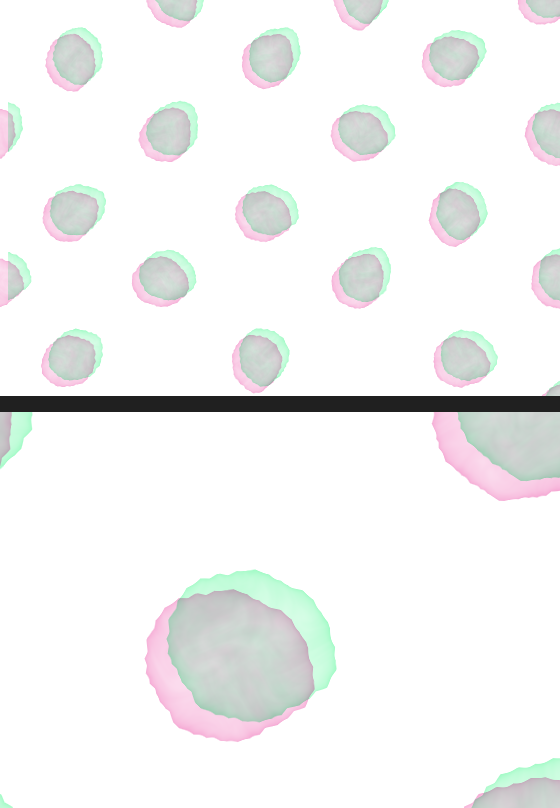
Top: the whole. Bottom: its middle third, enlarged.
A WebGL 1 fragment shader for this pattern:

```glsl
precision highp float;
// Half-drop pattern of watercolour dots, each a pink and a green wash printed out of register.

uniform vec2 u_resolution;

vec2 hash2(vec2 p) {
  return fract(sin(vec2(dot(p, vec2(127.1, 311.7)), dot(p, vec2(269.5, 183.3)))) * 4375.85);
}

// Distance to the nearest cell point
float cellular(vec2 p) {
  vec2 cell = floor(p), f = fract(p);
  float nearest = 2.0;
  for (int y = -1; y <= 1; y++) {
    for (int x = -1; x <= 1; x++) {
      vec2 o = vec2(float(x), float(y));
      nearest = min(nearest, length(o + hash2(cell + o) - f));
    }
  }
  return nearest;
}

// Soft blotches from layered, warped sines
float blotches(vec2 p) {
  float sum = 0.0, amp = 0.5;
  for (int k = 0; k < 4; k++) {
    p += 0.7 * sin(p.yx * 1.3 + 1.7);
    sum += amp * sin(p.x) * sin(p.y);
    p = mat2(1.4, 1.1, -1.1, 1.4) * p + 2.3;
    amp *= 0.6;
  }
  return sum;
}

// Pigment density of one crinkled, lemon-shaped wash
float wash(vec2 p, float tipAngle, float seed, float pixel) {
  float c = cos(tipAngle), s = sin(tipAngle);
  vec2 q = mat2(c, -s, s, c) * p;
  float a = atan(q.y, q.x);
  float radius = 35.5 + 1.5 * cos(2.0 * a) + 5.0 * exp(-6.0 * a * a)
               + 0.8 * sin(3.0 * a + seed) + 0.5 * sin(7.0 * a + seed * 2.0);
  float grain = cellular(q * 0.14 + seed) - 0.45;
  float d = radius + 2.6 * grain - length(q);
  float inside = max(d, 0.0);

  // Pigment pools toward the rim and dries into a thin line
  float density = 0.66 + 0.42 * exp(-inside / 9.0) + 0.4 * exp(-inside / 1.5);
  density += 0.2 * blotches(q * 0.11 + seed) + 0.12 * grain;
  return density * clamp(d / pixel + 0.5, 0.0, 1.0);
}

void main() {
  // 768 units across the canvas, y running down from the top
  float pixel = 768.0 / u_resolution.x;
  vec2 p = vec2(gl_FragCoord.x, u_resolution.y - gl_FragCoord.y) * pixel;
  vec3 color = vec3(1.0);

  for (int col = -1; col <= 5; col++) {
    for (int row = 0; row <= 3; row++) {
      float i = float(col), j = float(row);
      if (i + j < 0.0) continue;

      // Half-drop lattice with a hand-placed sway
      float odd = mod(i, 2.0);
      vec2 center = vec2(max(100.0 + 132.0 * i, -10.0), 88.0 - 102.0 * odd + 200.0 * j);
      center.x += 9.0 * (j - 1.0) * sin(0.98 * (i - 3.0));
      center.y += 8.0 * cos(2.1 * j) * (2.0 * odd - 1.0);
      center.y -= 35.0 * step(7.5, i + j);
      vec2 q = p - center;
      if (length(q) > 62.0) continue;

      float tipAngle = 0.3 - 1.3 * sin(0.635 * i * i + 1.8 * j - 1.2);
      float seed = 7.3 * i + 3.1 * j + 11.0;
      vec2 misregister = vec2(5.0, -4.5);
      float pink = wash(q + misregister, tipAngle, seed, pixel);
      float green = wash(q - misregister, tipAngle, seed, pixel);

      // The green plate starts just inside the left edge
      green *= clamp((p.x - 11.0) / pixel + 0.5, 0.0, 1.0);

      color *= 1.0 - pink * vec3(0.025, 0.22, 0.11);
      color *= 1.0 - green * vec3(0.245, 0.012, 0.15);
    }
  }
  gl_FragColor = vec4(color, 1.0);
}
```
